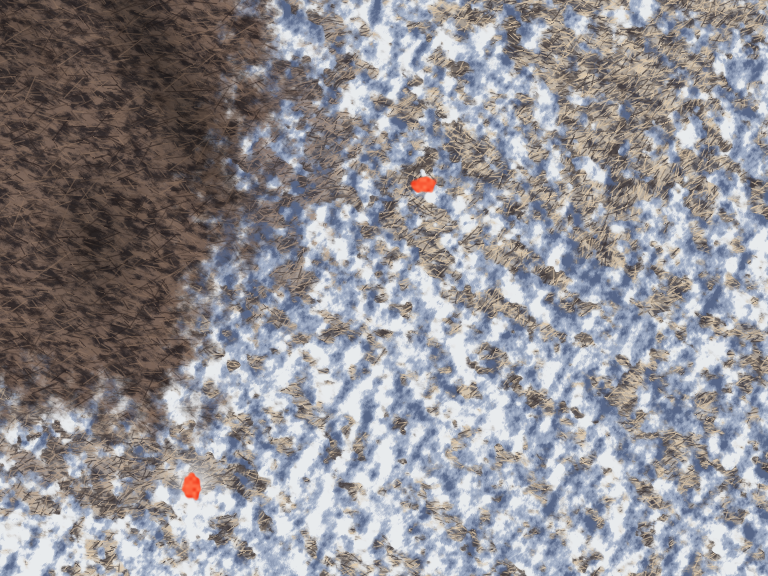
A Shadertoy shader for this texture:

```glsl
// Winter meadow seen from above: dark brush in the upper left, blue-shadowed
// snow and tufts of dry grass elsewhere, with two small orange markers.
// Soft masks set the regions; noise and cell-scattered blades add detail.

float hash(vec2 p) {
    return fract(sin(dot(p, vec2(127.1, 311.7))) * 43758.5453);
}

float noise(vec2 p) {
    vec2 i = floor(p), f = fract(p);
    f = f * f * (3.0 - 2.0 * f);
    float low = mix(hash(i), hash(i + vec2(1, 0)), f.x);
    float high = mix(hash(i + vec2(0, 1)), hash(i + vec2(1, 1)), f.x);
    return mix(low, high, f.y);
}

float fbm(vec2 p) {
    float sum = 0.0, amp = 0.5;
    for (int i = 0; i < 5; i++) {
        sum += amp * noise(p);
        p = mat2(1.6, 1.2, -1.2, 1.6) * p + 7.3;
        amp *= 0.55;
    }
    return sum;
}

float blob(vec2 p, float x, float y, float rx, float ry) {
    vec2 d = (p - vec2(x, y)) / vec2(rx, ry);
    return exp(-dot(d, d));
}

// Turned and squeezed space, so noise runs in streaks.
vec2 streak(vec2 p, float angle, float along, float across) {
    vec2 dir = vec2(cos(angle), sin(angle));
    return vec2(dot(p, dir) * along, dot(p, vec2(-dir.y, dir.x)) * across);
}

// One randomly turned blade per cell; returns coverage and tone.
vec2 blades(vec2 p, float size, float angle, float spread, float seed) {
    vec2 cell = floor(p / size), result = vec2(0.0, 0.5);
    float width = 0.0009, soft = 0.8 / iResolution.y;
    for (int y = -1; y <= 1; y++)
    for (int x = -1; x <= 1; x++) {
        vec2 id = cell + vec2(x, y);
        float rnd = hash(id + seed);
        vec2 d = p - (id + vec2(rnd, hash(id + seed + 19.7))) * size;
        float turn = angle + spread * (hash(id + seed + 43.1) - 0.5);
        vec2 dir = vec2(cos(turn), sin(turn));
        d -= dir * clamp(dot(d, dir), -0.65 * size, 0.65 * size);
        float cover = 1.0 - smoothstep(width - soft, width + soft, length(d));
        if (cover > result.x) result = vec2(cover, fract(rnd * 17.3));
    }
    return result;
}

// Thick brush, ragged along its right and lower borders.
float brushMask(vec2 p) {
    float rough = 0.6 * fbm(p * 16.0) + 0.4 * fbm(p * 50.0) - 0.5;
    float outside = max(p.x - 0.27 - 0.22 * p.y, 0.29 - p.y + 0.08 * p.x);
    return 1.0 - smoothstep(-0.06, 0.07, outside + 0.34 * rough);
}

// Regional likelihood of dry grass, broken into tufts.
float grassMask(vec2 p) {
    float bias = -0.07 + 0.1 * smoothstep(0.4, 0.8, p.y) * smoothstep(0.5, 0.9, p.x);
    bias += 0.13 * blob(p, 0.50, 0.72, 0.16, 0.24);
    bias += 0.15 * blob(p, 0.10, 0.19, 0.30, 0.09);
    bias += 0.15 * blob(p, 0.49, 0.21, 0.05, 0.07);
    bias += 0.15 * blob(p, 1.11, 0.84, 0.12, 0.08);
    bias += 0.11 * blob(p, 1.03, 0.65, 0.16, 0.11);
    bias += 0.14 * blob(p, 0.75, 0.55, 0.05, 0.05);
    bias += 0.12 * blob(p, 0.84, 0.37, 0.05, 0.06);
    bias += 0.07 * blob(p, 1.12, 0.25, 0.24, 0.22);
    bias += 0.16 * blob(p, 1.28, 0.98, 0.06, 0.07);
    bias -= 0.22 * blob(p, 1.30, 0.87, 0.05, 0.06);
    bias -= 0.07 * blob(p, 0.70, 0.22, 0.18, 0.22);
    bias -= 0.12 * blob(p, 0.41, 0.54, 0.05, 0.06);
    float tuft = 0.72 * fbm(streak(p, -0.6, 25.0, 36.0) + 3.0) + 0.28 * noise(p * 90.0);
    return smoothstep(-0.09, 0.17, tuft - 0.52 + bias);
}

// Small snow lumps lit from one side, in regional and tuft shade.
vec3 snowColor(vec2 p) {
    float shade = 0.28 * grassMask(p + vec2(0.012, 0.009));
    shade += 0.22 * blob(p, 0.42, 0.54, 0.07, 0.09);
    shade += 0.30 * blob(p, 0.43, 0.19, 0.03, 0.08);
    shade += 0.15 * blob(p, 1.12, 0.40, 0.22, 0.22);
    shade += 0.14 * blob(p, 0.50, 0.75, 0.12, 0.25);
    shade += 0.30 * blob(p, 1.30, 0.87, 0.05, 0.06);
    shade -= 0.15 * blob(p, 0.15, 0.08, 0.30, 0.14);
    vec2 q = streak(p, 0.9, 30.0, 42.0);
    float relief = fbm(q) - fbm(q + vec2(0.5, -0.45));
    float light = 0.37 + 1.5 * relief + 0.5 * fbm(p * 16.0 + 31.0) - shade;
    vec3 c = mix(vec3(0.34, 0.40, 0.53), vec3(0.63, 0.68, 0.77), smoothstep(0.05, 0.52, light));
    return mix(c, vec3(0.91, 0.92, 0.93), smoothstep(0.46, 0.80, light));
}

vec3 marker(vec3 c, vec2 p, vec2 center, vec2 radius) {
    float d = length((p - center) / radius) + 0.5 * noise(p * 120.0);
    vec3 orange = mix(vec3(0.95, 0.24, 0.12), vec3(1.0, 0.48, 0.32), noise(p * 160.0));
    return mix(c, orange, 1.0 - smoothstep(1.0, 1.35, d));
}

void mainImage(out vec4 fragColor, in vec2 fragCoord) {
    vec2 p = fragCoord / iResolution.y;
    float brush = brushMask(p), grass = grassMask(p);

    // Mottled litter under the grass, with dark gaps.
    float brown = max(blob(p, 0.46, 0.75, 0.18, 0.3), 0.6 * blob(p, 0.05, 0.2, 0.3, 0.12));
    vec3 straw = mix(vec3(0.79, 0.71, 0.60), vec3(0.51, 0.43, 0.39), brown);
    vec3 dark = vec3(0.24, 0.21, 0.21);
    vec3 litter = mix(dark, straw, smoothstep(0.3, 0.68, fbm(streak(p, -0.6, 45.0, 90.0))));
    vec3 color = mix(snowColor(p), litter, 0.72 * grass);
    float gap = smoothstep(0.60, 0.75, fbm(p * 38.0 + 57.0));
    color = mix(color, dark, 0.65 * gap * smoothstep(0.1, 0.5, grass));

    // Brush ground with dark diagonal hollows.
    float gloom = blob(p, 0.72 - 0.5 * p.y, p.y, 0.07, 1.0) * smoothstep(0.55, 0.8, p.y);
    gloom += 0.8 * blob(p, 0.17, 0.58, 0.08, 0.12) + 0.5 * blob(p, 0.04, 0.93, 0.07, 0.1);
    float mottled = smoothstep(0.28, 0.72, fbm(streak(p, -0.4, 60.0, 110.0)));
    vec3 thicket = mix(vec3(0.17, 0.14, 0.14), vec3(0.47, 0.38, 0.33), mottled);
    color = mix(color, thicket * (1.0 - 0.4 * gloom), 0.95 * brush);

    // Grass blades and brush twigs in three sizes.
    for (int i = 0; i < 3; i++) {
        float k = float(i), lean = -0.5 + 1.6 * noise(p * 9.0 + k);
        vec2 b = blades(p, 0.010 + 0.004 * k, lean, 1.3, 11.0 * k + 2.0);
        vec3 blade = mix(dark, straw * 1.12, smoothstep(0.15, 0.6, b.y));
        color = mix(color, blade, 0.7 * b.x * smoothstep(0.15, 0.75, grass) * (1.0 - brush));
        vec2 t = blades(p, 0.013 + 0.012 * k, -0.45 + 0.5 * k, 1.3, 13.0 * k + 71.0);
        vec3 twig = mix(vec3(0.14, 0.11, 0.11), vec3(0.60, 0.49, 0.41), t.y);
        color = mix(color, twig * (1.0 - 0.3 * gloom), 0.65 * t.x * brush);
    }

    // Orange markers, the lower one lying in bright snow.
    color = mix(color, vec3(0.92), 0.9 * blob(p, 0.335, 0.16, 0.03, 0.035));
    color = marker(color, p, vec2(0.735, 0.679), vec2(0.023, 0.014));
    color = marker(color, p, vec2(0.333, 0.155), vec2(0.015, 0.026));
    fragColor = vec4(color, 1.0);
}
```
